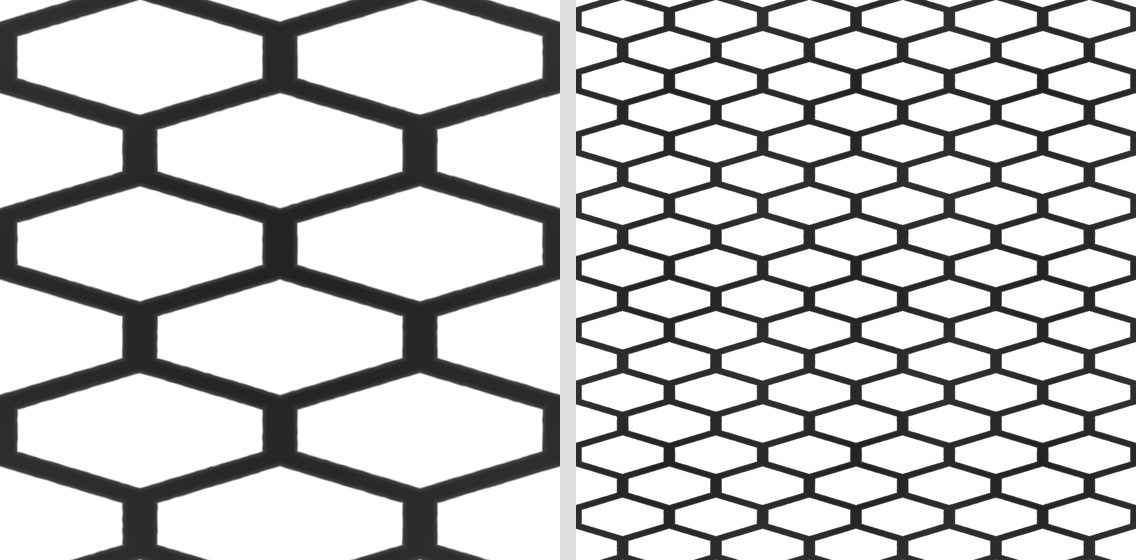
Left, the tile; right, the same tile 3 across and 3 down.
Give the GLSL for this pattern, as a WebGL 1 fragment shader.

```glsl
precision highp float;

uniform vec2 u_resolution;

#define REPEATS vec2(2.0, 3.0)
#define FIRST_CENTER vec2(0.25, 0.2311)
#define HALF_WIDTH 0.2188
#define HALF_HEIGHT 0.1029
#define SLOPE 0.30
#define EDGE_SOFT 0.0022
#define RIM_WIDTH 0.010
#define WOBBLE 0.0012
#define WOBBLE_CELLS 96.0
#define CORE_DARK vec3(0.140, 0.135, 0.140)
#define CORE_LIGHT vec3(0.190, 0.183, 0.188)
#define RIM_COLOR vec3(0.255, 0.250, 0.255)

const float TAU = 6.2831853;

float hash(vec2 p) {
  return fract(sin(dot(p, vec2(127.1, 311.7))) * 43758.5453);
}

// Value noise that wraps at the canvas border
float wrappedNoise(vec2 uv, float cells) {
  vec2 p = uv * cells;
  vec2 f = fract(p);
  vec2 a = mod(floor(p), cells);
  vec2 b = mod(a + 1.0, cells);
  f = f * f * (3.0 - 2.0 * f);
  return mix(mix(hash(a), hash(vec2(b.x, a.y)), f.x),
             mix(hash(vec2(a.x, b.y)), hash(b), f.x), f.y);
}

// Signed distance to a wide hexagon with upright sides, negative inside
float hexDistance(vec2 p) {
  p = abs(p);
  float slant = (p.y + SLOPE * p.x - HALF_HEIGHT) / sqrt(1.0 + SLOPE * SLOPE);
  return max(p.x - HALF_WIDTH, slant);
}

// Offset to the nearest center of a rectangular lattice
vec2 latticeOffset(vec2 p, vec2 period) {
  return mod(p + 0.5 * period, period) - 0.5 * period;
}

// Distance to the openings: two lattices staggered by half a period
float meshDistance(vec2 uv) {
  vec2 period = 1.0 / REPEATS;
  vec2 p = uv - FIRST_CENTER;
  float first = hexDistance(latticeOffset(p, period));
  float second = hexDistance(latticeOffset(p - 0.5 * period, period));
  return min(first, second);
}

void main() {
  vec2 uv = gl_FragCoord.xy / u_resolution;

  // Slightly ragged outline
  float d = meshDistance(uv);
  d += WOBBLE * (wrappedNoise(uv, WOBBLE_CELLS) - 0.5);

  // Wire shade: darkest mid-canvas, paler along its rim
  float fade = 0.5 + 0.25 * (cos(TAU * uv.x) + cos(TAU * uv.y));
  vec3 core = mix(CORE_DARK, CORE_LIGHT, fade);
  vec3 wire = mix(RIM_COLOR, core, smoothstep(0.0, RIM_WIDTH, d));

  // Soft edge, never thinner than a pixel
  float soft = max(EDGE_SOFT, 0.75 / min(u_resolution.x, u_resolution.y));
  vec3 color = mix(vec3(1.0), wire, smoothstep(-soft, soft, d));

  gl_FragColor = vec4(color, 1.0);
}
```
